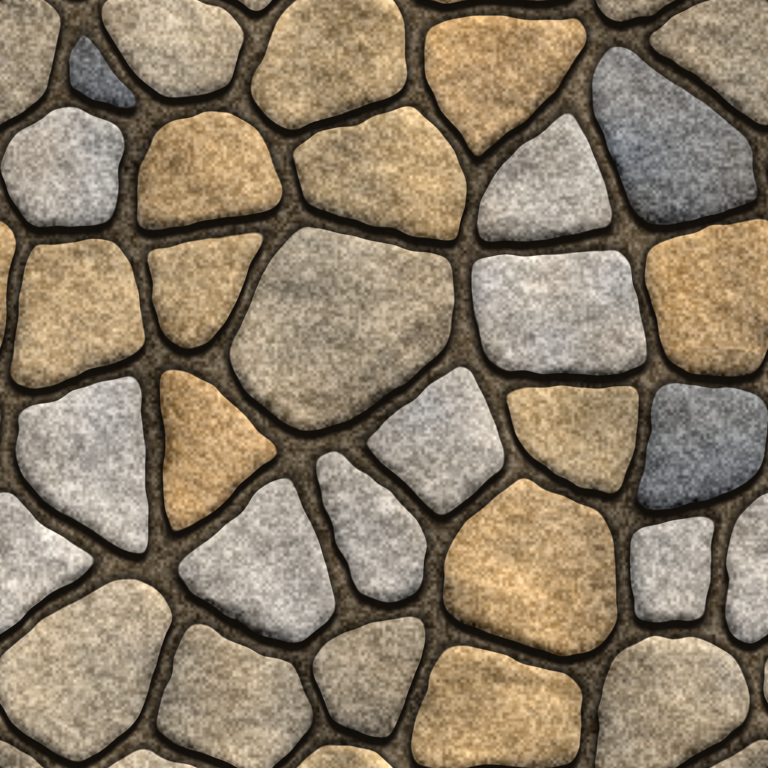
This texture is drawn by a Shadertoy shader. Its source:

```glsl
#define GRID vec2(5.0, 6.0)
#define UNITS 5.5
#define JITTER 0.82
#define SIZE_SPREAD 0.36
#define SHARPNESS 19.0
#define GAP 0.062
#define WOBBLE 0.085
#define SHADOW_SHIFT vec2(0.001, 0.011)
#define LIGHT vec2(0.28, 0.96)
#define GRAIN 0.38

const vec3 TAN = vec3(0.69, 0.60, 0.46);
const vec3 GOLD = vec3(0.74, 0.60, 0.42);
const vec3 BUFF = vec3(0.64, 0.58, 0.49);
const vec3 PALE = vec3(0.69, 0.66, 0.62);
const vec3 SLATE = vec3(0.41, 0.41, 0.41);
const vec3 MORTAR = vec3(0.37, 0.32, 0.25);
const vec3 SHADE = vec3(0.06, 0.045, 0.03);

struct Stone {
    float depth;   // distance inside the outline, negative in the mortar
    vec2 inward;   // direction away from the nearest edge
    vec2 local;    // position relative to the stone's site
    vec3 seed;
};

vec3 hash3(vec2 p) {
    vec3 q = fract(p.xyx * vec3(0.1031, 0.1030, 0.0973));
    q += dot(q, q.yxz + 33.33);
    return fract((q.xxy + q.yzz) * q.zyx);
}

// Value noise that wraps after one canvas
float noise(vec2 uv, float period) {
    vec2 p = uv * period, i = floor(p), f = fract(p);
    f = f * f * (3.0 - 2.0 * f);
    vec2 a = mod(i, period), b = mod(i + 1.0, period);
    float low = mix(hash3(a).x, hash3(vec2(b.x, a.y)).x, f.x);
    float high = mix(hash3(vec2(a.x, b.y)).x, hash3(b).x, f.x);
    return mix(low, high, f.y);
}

float fbm(vec2 uv, float period) {
    float sum = 0.0, amp = 0.5;
    for (int i = 0; i < 4; i++) {
        sum += amp * noise(uv, period);
        period *= 2.0;
        amp *= 0.5;
    }
    return sum;
}

// Site position in xy, size weight in z
vec3 siteAt(vec2 cell) {
    vec3 h = hash3(mod(cell, GRID) + 17.0);
    vec2 pos = (cell + 0.5 + JITTER * (h.xy - 0.5)) * UNITS / GRID;
    return vec3(pos, SIZE_SPREAD * h.z * h.z);
}

// Weighted cellular pattern with rounded corners
Stone stoneAt(vec2 uv) {
    vec2 p = uv * UNITS;
    p += WOBBLE * (vec2(noise(uv, 14.0), noise(uv + 0.37, 14.0)) - 0.5);
    p += 0.4 * WOBBLE * (vec2(noise(uv, 41.0), noise(uv + 0.61, 41.0)) - 0.5);
    vec2 home = floor(uv * GRID), owner = home;
    vec3 site = vec3(0.0);
    float best = 1e3;
    for (int y = -2; y <= 2; y++)
    for (int x = -2; x <= 2; x++) {
        vec2 cell = home + vec2(x, y);
        vec3 s = siteAt(cell);
        float d = dot(p - s.xy, p - s.xy) - s.z;
        if (d < best) { best = d; site = s; owner = cell; }
    }
    float sum = 1e-6;
    vec2 slope = vec2(0.0);
    for (int y = -2; y <= 2; y++)
    for (int x = -2; x <= 2; x++) {
        if (x == 0 && y == 0) continue;
        vec3 s = siteAt(owner + vec2(x, y));
        vec2 across = s.xy - site.xy;
        float gap = max(length(across), 0.05);
        float d = dot(p - s.xy, p - s.xy) - s.z;
        float w = exp(-SHARPNESS * (d - best) / (2.0 * gap));
        sum += w;
        slope -= w * across / gap;
    }
    vec3 seed = hash3(mod(owner, GRID) + 71.0);
    float depth = -log(sum) / SHARPNESS - GAP * (0.75 + 0.5 * seed.z);
    return Stone(depth, slope / sum, p - site.xy, seed);
}

vec3 stoneTone(vec3 seed) {
    if (seed.x < 0.48) return mix(TAN, GOLD, seed.y);
    if (seed.x < 0.64) return BUFF;
    if (seed.x < 0.82) return PALE;
    return SLATE * (0.9 + 0.3 * seed.y);
}

void mainImage(out vec4 fragColor, in vec2 fragCoord) {
    vec2 uv = fragCoord / iResolution.xy;
    Stone stone = stoneAt(uv);
    float above = stoneAt(uv + SHADOW_SHIFT).depth;
    float grain = 0.6 * noise(uv, 256.0) + 0.4 * noise(uv, 140.0) - 0.5;
    float mottle = fbm(uv, 9.0) - 0.47;
    float relief = fbm(uv, 18.0) - fbm(uv + 0.006 * LIGHT, 18.0);

    // Stone face: mottling, relief and a rounded rim
    float rim = 1.0 - smoothstep(0.0, 0.13, stone.depth);
    float facing = dot(-stone.inward, LIGHT);
    float light = 1.04 + 0.55 * mottle + 1.5 * relief;
    light += rim * rim * (0.34 * facing - 0.16);

    // Chipped facet on one side of each stone
    float angle = 6.2832 * stone.seed.y;
    vec2 chipSide = vec2(cos(angle), sin(angle));
    float chip = dot(stone.local, chipSide) - 0.36 + 0.7 * mottle;
    light += smoothstep(0.0, 0.035, chip) * (0.16 * dot(chipSide, LIGHT) - 0.03);
    vec3 face = stoneTone(stone.seed) * light + GRAIN * grain;
    face += vec3(0.03, 0.0, -0.04) * (noise(uv + 0.2, 12.0) - 0.5);

    // Sandy mortar, darkened at the joints and under the stones
    vec3 mortar = MORTAR * (1.0 + 0.7 * mottle + 1.2 * relief) + GRAIN * grain;
    mortar *= 1.0 - 0.5 * smoothstep(-0.07, 0.0, stone.depth);
    mortar = mix(mortar, SHADE, 0.93 * smoothstep(-0.03, 0.015, above));

    float edge = UNITS / iResolution.y;
    vec3 color = mix(mortar, face, smoothstep(-edge, edge, stone.depth));
    fragColor = vec4(clamp(color, 0.0, 1.0), 1.0);
}
```
